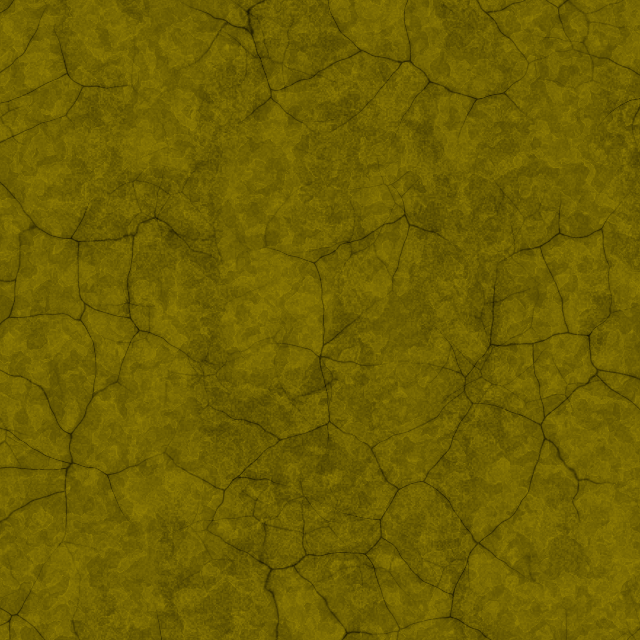
A three.js fragment shader for this texture:

```glsl
// Olive, weathered hide: crisp jagged flakes and vertical stains under fine cracks.
// Flakes are alternating bands of warped noise mixed with Voronoi shards, cracks are
// warped Voronoi borders, and one tint scales the summed brightness.

varying vec2 vUv;

const vec3  TINT = vec3(1.0, 0.872, 0.022);
const float BASE_TONE = 0.456;
const float FLAKE_DEPTH = 0.040;
const float FLAKE_RIM = 0.040;
const float FLAKE_BANDS = 6.0;
const float SHARD_DEPTH = 0.050;
const float SHARD_SCALE = 38.0;
const float STAIN_DEPTH = 0.034;
const float CELL_DEPTH = 0.015;
const float GRAIN_DEPTH = 0.085;
const float GRAIN_SCALE = 440.0;
const vec2  STAIN_SCALE = vec2(18.0, 6.0);
const float CRACK_SCALE = 8.0;
const float VEIN_SCALE = 13.0;
const float CRACK_WIDTH = 0.0011;
const float HALO_WIDTH = 0.0050;
const float CRACK_DEPTH = 0.130;
const float HALO_DEPTH = 0.050;

float hash(vec2 p) {
  vec3 q = fract(p.xyx * 0.1031);
  q += dot(q, q.yzx + 33.33);
  return fract((q.x + q.y) * q.z);
}

vec2 hash2(vec2 p) {
  return vec2(hash(p), hash(p + vec2(57.0, 113.0)));
}

float noise(vec2 p) {
  vec2 i = floor(p), f = fract(p);
  f = f * f * (3.0 - 2.0 * f);
  return mix(mix(hash(i), hash(i + vec2(1.0, 0.0)), f.x),
             mix(hash(i + vec2(0.0, 1.0)), hash(i + 1.0), f.x), f.y);
}

vec2 warp(vec2 p) {
  return vec2(noise(p), noise(p + vec2(41.0, 23.0))) - 0.5;
}

float fbm(vec2 p) {
  float sum = 0.0, amp = 0.5, total = 0.0;
  for (int i = 0; i < 4; i++) {
    sum += amp * noise(p);
    total += amp;
    p = mat2(1.6, 1.2, -1.2, 1.6) * p + 19.7;
    amp *= 0.48;
  }
  return sum / total;
}

// x: nearest border, y: second nearest border, z: random value of the cell
vec3 voronoi(vec2 p) {
  vec2 cell = floor(p), f = fract(p), nearCell = vec2(0.0), nearPoint = vec2(0.0);
  float best = 9.0;
  for (int y = -1; y <= 1; y++)
  for (int x = -1; x <= 1; x++) {
    vec2 g = vec2(float(x), float(y));
    vec2 r = g + hash2(cell + g) - f;
    if (dot(r, r) < best) { best = dot(r, r); nearCell = g; nearPoint = r; }
  }
  vec2 border = vec2(9.0);
  for (int y = -2; y <= 2; y++)
  for (int x = -2; x <= 2; x++) {
    vec2 g = nearCell + vec2(float(x), float(y));
    vec2 r = g + hash2(cell + g) - f;
    vec2 across = r - nearPoint;
    if (dot(across, across) > 0.0001) {
      float d = dot(0.5 * (r + nearPoint), normalize(across));
      border = vec2(min(border.x, d), min(border.y, max(border.x, d)));
    }
  }
  return vec3(border, hash(cell + nearCell + 71.0));
}

// Alternating light and dark bands with a thin pale rim on the light side
float flakes(vec2 p) {
  float wave = sin(3.14159 * FLAKE_BANDS * fbm(p));
  float band = 0.5 * clamp(wave * 5.0, -1.0, 1.0);
  float rim = exp(-abs(wave - 0.25) * 9.0) - 0.08;
  return FLAKE_DEPTH * band + FLAKE_RIM * rim;
}

// Dark core and soft halo, thicker where borders meet
float crack(vec2 border, float scale, float strength) {
  vec2 d = border / scale;
  float junction = exp(-d.y / 0.005);
  float core = exp(-pow(d.x / (CRACK_WIDTH * (1.0 + 0.8 * junction)), 2.0));
  float halo = exp(-d.x / HALO_WIDTH);
  return strength * (CRACK_DEPTH * (1.0 + 0.5 * junction) * core + HALO_DEPTH * halo);
}

void main() {
  vec2 p = vUv + 3.0;
  vec2 bend = warp(p * 9.0);
  vec2 jag = warp(p * 60.0);
  vec2 chip = p + 0.010 * jag + 0.006 * warp(p * 150.0);
  vec2 q = p + 0.08 * bend + 0.006 * jag;

  // Plates and stains
  vec3 plate = voronoi(q * CRACK_SCALE);
  vec3 vein = voronoi(q.yx * VEIN_SCALE + 9.0);
  float stain = smoothstep(0.50, 0.80, noise((p + 0.03 * bend + 0.012 * jag) * STAIN_SCALE));
  float tone = BASE_TONE - STAIN_DEPTH * stain;
  tone += CELL_DEPTH * (plate.z - 0.5) * smoothstep(0.0, 0.2, plate.x);

  // Flakes, angular shards and fine grain
  vec3 shard = voronoi(chip * SHARD_SCALE);
  tone += flakes(chip * 17.0) + 0.7 * flakes(chip * 34.0 + 7.0);
  tone += SHARD_DEPTH * (shard.z - 0.5) * smoothstep(0.0, 0.07, shard.x);
  tone += GRAIN_DEPTH * (0.8 + 0.5 * stain) * (noise(p * GRAIN_SCALE) - 0.5);

  // Broken cracks and fainter veins
  float fade = smoothstep(0.22, 0.75, noise(p * 8.0 + 5.0));
  float veinFade = 0.5 * smoothstep(0.50, 0.85, noise(p * 10.0 + 31.0));
  tone -= crack(plate.xy, CRACK_SCALE, fade);
  tone -= crack(vein.xy, VEIN_SCALE, veinFade);

  gl_FragColor = vec4(TINT * clamp(tone, 0.12, 0.56), 1.0);
}
```
